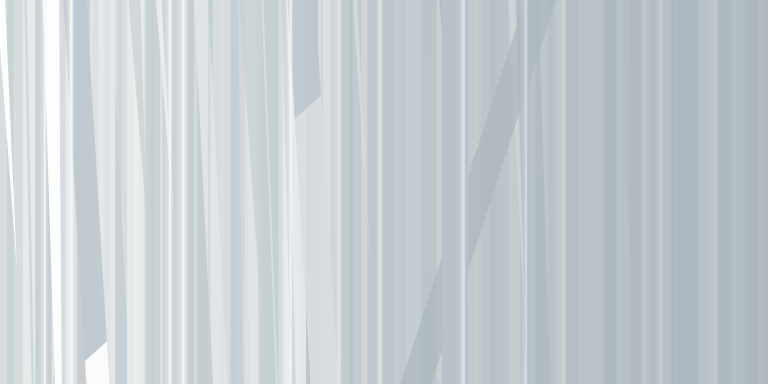
A Shadertoy shader for this background:

```glsl
const vec3 SLATE = vec3(0.665, 0.710, 0.735);
const vec3 WHITE = vec3(0.990, 0.992, 0.993);
const vec3 TINT = vec3(0.001, -0.002, 0.010);
const float WIDTH = 2.0;          // canvas width in canvas heights
const float LEFT_TONE = 0.55;     // 0 is slate, 1 is white
const float MIDDLE_TONE = 0.25;
const float RIGHT_TONE = 0.09;
const int BROAD_COUNT = 42;
const int FINE_COUNT = 54;
const int WEDGE_COUNT = 6;
const int GLINT_COUNT = 13;

float hash(float n) {
    return fract(sin(n * 12.9898 + 4.1) * 43758.5);
}

// Brightness falls from left to right in two steps
float toneAt(float x) {
    float u = x / WIDTH;
    float tone = mix(LEFT_TONE, MIDDLE_TONE, smoothstep(0.36, 0.50, u));
    return mix(tone, RIGHT_TONE, smoothstep(0.52, 0.92, u));
}

vec3 shade(float tone, float seed) {
    return mix(SLATE, WHITE, clamp(tone, 0.0, 1.0)) + TINT * (hash(seed) - 0.5);
}

// Box-filtered coverage of a leaning strip
float strip(vec2 p, float foot, float lean, float halfWidth) {
    float px = 1.0 / iResolution.y;
    float d = p.x - foot - lean * p.y;
    float h = max(halfWidth, 0.0);
    return clamp((d + h) / px + 0.5, 0.0, 1.0) - clamp((d - h) / px + 0.5, 0.0, 1.0);
}

// Strip that changes tone across an oblique cut
vec3 brokenStrip(vec3 col, vec2 p, float foot, float halfWidth, float cutY,
                 float lowTone, float highTone) {
    float px = 1.0 / iResolution.y;
    float above = smoothstep(-px, px, p.y - cutY - 0.9 * (p.x - foot));
    vec3 fill = mix(shade(lowTone, 3.0), shade(highTone, 3.0), above);
    return mix(col, fill, strip(p, foot, -0.06, halfWidth) * 0.92);
}

// Shuffled, evenly scattered strips whose neighbours alternate in tone
vec3 strips(vec3 col, vec2 p, int count, float minHalf, float maxHalf,
            float opacity, float seed) {
    for (int k = 0; k < count; k++) {
        float i = mod(float(k) * 17.0, float(count));
        float s = seed + i * 3.7;
        float x = WIDTH * (i + 0.2 + 0.6 * hash(s)) / float(count);
        float h = mix(minHalf, maxHalf, pow(hash(s + 0.3), 1.5));
        float lean = -0.05 * smoothstep(0.88, 1.0, hash(s + 0.7));
        float spread = mix(0.60, 0.24, smoothstep(0.30, 0.65, x / WIDTH));
        float level = 0.5 * mod(i, 2.0) + 0.5 * hash(s + 1.1) - 0.5;
        vec3 fill = shade(toneAt(x) + spread * level, s + 1.9);
        col = mix(col, fill, opacity * strip(p, x, lean, h));
    }
    return col;
}

// Slivers narrowing downwards to a point, alternately dark and bright
vec3 wedges(vec3 col, vec2 p) {
    for (int k = 0; k < WEDGE_COUNT; k++) {
        float s = 211.0 + float(k) * 5.3;
        float x = 0.2 + 1.3 * (float(k) + hash(s)) / float(WEDGE_COUNT);
        float bright = mod(float(k), 2.0);
        float tip = 0.65 * hash(s + 0.4);
        float rate = mix(0.030, 0.012, bright) * mix(0.6, 1.3, hash(s + 0.8));
        float lean = -mix(0.03, 0.07, hash(s + 1.3));
        float tone = toneAt(x) + mix(-0.16, 0.28, bright);
        col = mix(col, shade(tone, s), 0.8 * strip(p, x, lean, rate * (p.y - tip)));
    }
    return col;
}

// Thin bright lines fading softly to both sides
vec3 glints(vec3 col, vec2 p) {
    for (int k = 0; k < GLINT_COUNT; k++) {
        float s = 389.0 + float(k) * 4.9;
        float x = WIDTH * (float(k) + hash(s)) / float(GLINT_COUNT);
        float h = mix(0.002, 0.005, hash(s + 0.6));
        float d = p.x - x;
        float fringe = smoothstep(-0.020, 0.0, d) * smoothstep(0.010, 0.0, d);
        float gain = mix(0.36, 0.20, smoothstep(0.60, 0.85, x / WIDTH));
        vec3 light = shade(toneAt(x) + gain, s);
        col = mix(col, light, 0.45 * fringe);
        col = mix(col, light, 0.9 * strip(p, x, 0.0, h));
    }
    return col;
}

void mainImage(out vec4 fragColor, in vec2 fragCoord) {
    vec2 p = fragCoord / iResolution.y;
    p.x *= WIDTH * iResolution.y / iResolution.x;

    // Curtain of strips
    vec3 col = shade(toneAt(p.x), 1.0);
    col = strips(col, p, BROAD_COUNT - 1, 0.016, 0.040, 0.95, 17.0);
    col = strips(col, p, FINE_COUNT, 0.002, 0.010, 0.60, 131.0);
    col = wedges(col, p);

    // Broken columns and the white blades on the left
    col = brokenStrip(col, p, 0.255, 0.030, 0.09, 1.0, 0.27);
    col = brokenStrip(col, p, 0.845, 0.036, 0.76, 0.56, 0.25);
    col = mix(col, WHITE, strip(p, 0.152, -0.020, 0.009 + 0.012 * p.y));
    col = mix(col, WHITE, strip(p, 0.062, -0.060, 0.016 * (p.y - 0.30)));

    // Diagonal shard passing behind a pale column
    col = mix(col, shade(0.04, 7.0), 0.75 * strip(p, 1.083, 0.325, 0.040));
    col = mix(col, shade(0.17, 9.0), 0.92 * strip(p, 1.185, 0.0, 0.034));

    col = glints(col, p);
    fragColor = vec4(col, 1.0);
}
```
